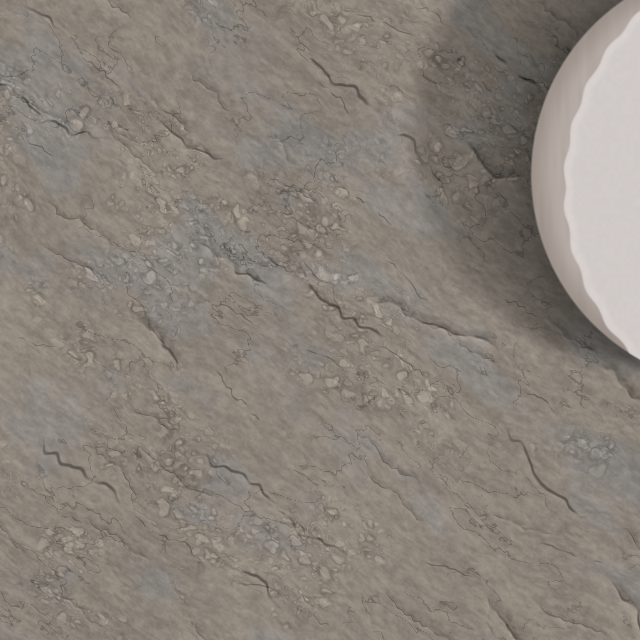
A WebGL 2 fragment shader for this texture:

```glsl
#version 300 es
precision highp float;

uniform vec2 u_resolution;
out vec4 fragColor;

float hash(vec2 p) {
    vec3 h = fract(p.xyx * vec3(0.1031, 0.1030, 0.0973));
    h += dot(h, h.yzx + 33.33);
    return fract((h.x + h.y) * h.z);
}

float noise(vec2 p) {
    vec2 i = floor(p), f = fract(p);
    f = f * f * (3.0 - 2.0 * f);
    return mix(mix(hash(i), hash(i + vec2(1, 0)), f.x),
               mix(hash(i + vec2(0, 1)), hash(i + vec2(1, 1)), f.x), f.y);
}

float fbm(vec2 p) {
    float sum = 0.0, amp = 0.52;
    for (int i = 0; i < 5; i++) {
        sum += amp * noise(p);
        p = mat2(1.6, 1.2, -1.2, 1.6) * p + 17.3;
        amp *= 0.5;
    }
    return sum;
}

// Scattered jagged cracks: x = dark line and gouge, y = pale lower lip
vec2 cracks(vec2 q, float seed) {
    vec2 size = vec2(0.36, 0.19), home = floor(q / size), result = vec2(0);
    for (int j = -1; j <= 1; j++)
    for (int i = -1; i <= 1; i++) {
        vec2 cell = home + vec2(i, j);
        vec2 id = cell + seed;
        vec2 jitter = vec2(hash(id + 3.1), hash(id + 8.7)) - 0.5;
        vec2 d = q - (cell + 0.5 + 0.7 * jitter) * size;
        float slope = 0.5 * (hash(id + 21.4) - 0.5);
        float halfLength = mix(0.05, 0.16, hash(id + 5.9));
        float wiggle = 0.034 * (noise(vec2(d.x * 17.0, id.x + id.y * 7.3)) - 0.5)
                     + 0.012 * (noise(vec2(d.x * 65.0, id.y + id.x * 5.1)) - 0.5);
        float y = d.y - slope * d.x - wiggle;
        float taper = smoothstep(1.0, 0.55, abs(d.x) / halfLength);
        float breaks = smoothstep(0.2, 0.6, noise(d * 38.0 + id * 9.0));
        float line = taper * breaks * smoothstep(0.0038, 0.0006, abs(y));
        float deep = step(0.52, hash(id + 13.2)) * taper;
        float gouge = deep * smoothstep(-0.002, 0.002, y) * smoothstep(0.019, 0.002, y)
                    * (0.25 + 0.75 * noise(d * vec2(110, 190)));
        float lip = taper * smoothstep(-0.018, -0.003, y) * smoothstep(0.0, -0.003, y);
        result = max(result, vec2(max(line, 0.75 * gouge), lip * (0.3 + 0.7 * deep)));
    }
    return result;
}

// Small irregular pebbles: x = pale body, y = dark contour
vec2 pebbles(vec2 q, float scale) {
    vec2 g = q * scale * vec2(0.8, 1.0);
    g += 0.75 * (vec2(noise(g * 1.7), noise(g * 1.7 + 40.0)) - 0.5);
    vec2 home = floor(g), result = vec2(0);
    for (int j = -1; j <= 1; j++)
    for (int i = -1; i <= 1; i++) {
        vec2 cell = home + vec2(i, j);
        vec2 center = cell + 0.2 + 0.6 * vec2(hash(cell + 2.3), hash(cell + 7.7));
        float size = hash(cell + 31.0);
        float d = length(g - center) - mix(0.12, 0.48, size * size);
        float present = step(0.4, hash(cell + 51.0));
        result = max(result, present * vec2(smoothstep(0.08, -0.12, d),
                     smoothstep(0.2, 0.05, abs(d - 0.08)) * noise(g * 1.3 + 9.0)));
    }
    return result;
}

vec3 stone(vec2 p) {
    // Grain runs from upper left to lower right
    vec2 q = vec2(dot(p, vec2(0.8, -0.6)), dot(p, vec2(0.6, 0.8)));
    q.y += 0.06 * (fbm(p * 4.0) - 0.5);
    float broad = fbm(p * 4.5 + 11.0) - 0.5;
    float streak = fbm(q * vec2(13, 55)) - 0.5;
    float fine = fbm(q * vec2(75, 180) + 30.0) - 0.5;
    float grit = noise(p * 260.0) - 0.5;
    float tone = 1.0 + 0.10 * broad + 0.16 * streak + 0.23 * fine + 0.05 * grit;

    // Rough clusters with pebbles and fine veins
    float cluster = smoothstep(0.50, 0.66, fbm(q * vec2(6, 9) + 4.0));
    vec2 large = pebbles(q, 52.0), small = pebbles(q + 3.7, 95.0);
    float vein = abs(fbm(q * vec2(13, 24) + 70.0) - 0.5);
    tone += cluster * (0.13 * large.x + 0.08 * small.x - 0.15 * large.y - 0.11 * small.y);
    tone -= 0.17 * smoothstep(0.016, 0.003, vein) * smoothstep(0.47, 0.65, fbm(q * 8.0 + 55.0));

    vec2 major = cracks(q, 12.0), minor = cracks(q * 1.9 + 5.0, 47.0);
    tone += 0.09 * major.y + 0.05 * minor.y;
    tone *= 1.0 - 0.34 * major.x - 0.22 * minor.x;

    float cool = smoothstep(0.5, 0.72, fbm(q * vec2(8, 14) + 90.0));
    return mix(vec3(0.548, 0.515, 0.476), vec3(0.535, 0.522, 0.507), 0.75 * cool) * tone;
}

void main() {
    vec2 p = gl_FragCoord.xy / u_resolution;
    float soft = 0.0012 + 0.7 / u_resolution.y;
    vec3 color = stone(p);

    // Cast shadow, deepest beside the bowl
    float bowl = length(p - vec2(1.160, 0.727)) - 0.330;
    float shade = smoothstep(0.025, -0.025, length(p - vec2(1.01, 0.79)) - 0.362);
    color *= 1.0 - shade * (0.21 + 0.17 * smoothstep(0.13, 0.0, bowl));
    color *= 1.0 - 0.12 * smoothstep(0.03, 0.0, bowl);

    // Outer wall of the bowl and its softly faceted pale top
    vec3 wall = mix(vec3(0.61, 0.57, 0.54), vec3(0.70, 0.66, 0.635), smoothstep(0.0, -0.04, bowl));
    wall *= 0.98 + 0.04 * noise(p * vec2(150, 12));
    color = mix(color, wall, smoothstep(soft, -soft, bowl));
    vec2 r = p - vec2(1.260, 0.707);
    float facet = 0.0022 * cos(36.0 * atan(r.y, -r.x));
    float top = length(r) - 0.378 + facet;
    vec3 pale = vec3(0.815, 0.79, 0.78) + 0.012 * (noise(p * 160.0) - 0.5);
    pale += 0.025 * smoothstep(0.012, 0.0, abs(top + 0.006));
    color = mix(color, pale, smoothstep(soft, -soft, max(top, bowl)));
    fragColor = vec4(color, 1);
}
```
